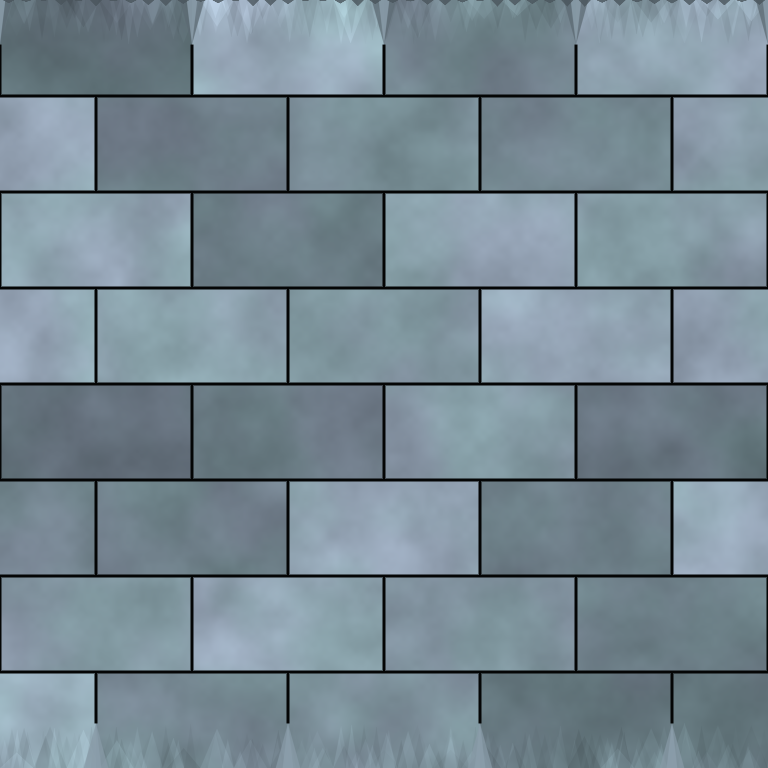
Reproduce this texture procedurally as a WebGL 1 fragment shader.

```glsl
precision highp float;
// Blue-grey slate tiles in running bond with black joints and frayed top and bottom edges.

uniform vec2 u_resolution;

const vec2 TILES = vec2(4.0, 8.0);
const float JOINT_WIDTH = 0.0039;
const float FRINGE_DEPTH = 0.058;
const vec3 JOINT_COLOR = vec3(0.015, 0.02, 0.02);
const vec3 DARK_SLATE = vec3(0.36, 0.415, 0.45);
const vec3 LIGHT_SLATE = vec3(0.59, 0.67, 0.725);
const vec3 GREEN_TINT = vec3(0.98, 1.02, 0.99);
const vec3 VIOLET_TINT = vec3(1.02, 0.985, 1.01);

float hash(vec2 p) {
    vec3 q = fract(p.xyx * 0.1031);
    q += dot(q, q.yzx + 33.33);
    return fract((q.x + q.y) * q.z);
}

float valueNoise(vec2 p) {
    vec2 cell = floor(p);
    vec2 f = fract(p);
    f = f * f * (3.0 - 2.0 * f);
    float low = mix(hash(cell), hash(cell + vec2(1.0, 0.0)), f.x);
    float high = mix(hash(cell + vec2(0.0, 1.0)), hash(cell + vec2(1.0)), f.x);
    return mix(low, high, f.y);
}

float cloud(vec2 p) {
    float sum = 0.0;
    float weight = 0.5;
    for (int i = 0; i < 4; i++) {
        sum += weight * valueNoise(p);
        p = p * 2.03 + 17.3;
        weight *= 0.5;
    }
    return sum / 0.9375;
}

// Base tone of one tile, clouded and slightly tinted
vec3 slateColor(vec2 uv, vec2 id) {
    float tone = pow(hash(id + vec2(23.0, 41.0)), 0.72);
    vec2 shift = 9.7 * id;
    float mottling = cloud(uv * 15.0 + shift) - 0.5;
    float tint = cloud(uv * 7.0 + shift + 60.0);
    vec3 color = mix(DARK_SLATE, LIGHT_SLATE, tone);
    color *= mix(GREEN_TINT, VIOLET_TINT, smoothstep(0.25, 0.75, tint));
    return color * (1.0 + 0.3 * mottling);
}

// Coverage of a wedge that narrows from the canvas edge to its tip
float wedge(float offset, float depth, float tip, float halfWidth, float px) {
    float reach = halfWidth * (1.0 - depth / tip);
    return smoothstep(-px, px, reach - abs(offset)) * step(depth, tip);
}

// Overlapping faint spikes, returned as a change in brightness
float fringeShade(float x, float depth, float side, float px) {
    float shade = 0.0;
    for (int i = 0; i < 4; i++) {
        float layer = float(i);
        float count = 23.0 + 13.0 * layer;
        float column = x * count + 0.37 * layer;
        vec2 seed = vec2(floor(column), 7.0 * layer + 31.0 * side);
        float offset = (fract(column) - 0.5) / count;
        float tip = FRINGE_DEPTH * mix(0.35, 1.0, hash(seed));
        float strength = 0.16 * (hash(seed + 5.3) - 0.45);
        shade += strength * wedge(offset, depth, tip, 0.5 / count, px);
    }
    return shade;
}

void main() {
    vec2 uv = gl_FragCoord.xy / u_resolution;
    float px = 0.75 / min(u_resolution.x, u_resolution.y);

    // Running bond: every other course moves half a tile
    vec2 grid = uv * TILES;
    grid.x += 0.5 * (1.0 - mod(floor(grid.y), 2.0));
    vec2 id = floor(grid);
    vec2 local = fract(grid);
    vec2 toJoint = min(local, 1.0 - local) / TILES;
    vec3 color = slateColor(uv, id);

    // Frayed strips along the top and bottom
    float depth = min(uv.y, 1.0 - uv.y);
    float top = step(0.5, uv.y);
    color *= 1.0 + fringeShade(uv.x, depth, top, px);

    // Forked wedges where vertical joints meet the frayed strips
    float side = (local.x < 0.5 ? local.x : local.x - 1.0) / TILES.x;
    float outer = wedge(side, depth, FRINGE_DEPTH, 0.016, px);
    float inner = wedge(side, depth, FRINGE_DEPTH, 0.007, px);
    color = mix(color, mix(LIGHT_SLATE * 0.9, DARK_SLATE, top), 0.75 * outer);
    color = mix(color, LIGHT_SLATE * 0.92, 0.85 * inner);

    // Small dark teeth on the upper rim
    float toothColumn = uv.x * 44.0;
    float toothTip = 0.001 + 0.008 * hash(vec2(floor(toothColumn), 83.0));
    float toothOffset = (fract(toothColumn) - 0.5) / 44.0;
    float tooth = top * wedge(toothOffset, depth, toothTip, 0.008, px);
    color = mix(color, DARK_SLATE * 0.8, 0.8 * tooth);

    // Joints stop short of the frayed strips
    float jointDistance = min(toJoint.x, toJoint.y) - 0.5 * JOINT_WIDTH;
    float joint = 1.0 - smoothstep(-px, px, jointDistance);
    joint *= smoothstep(-px, px, depth - FRINGE_DEPTH);
    gl_FragColor = vec4(mix(color, JOINT_COLOR, joint), 1.0);
}
```
